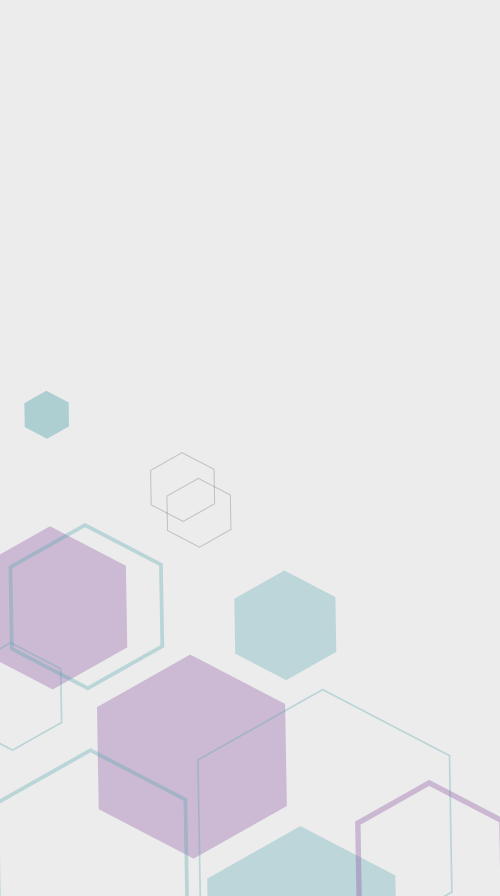
This background is drawn by a WebGL 2 fragment shader. Its source:

```glsl
#version 300 es
precision highp float;

uniform vec2 u_resolution;
out vec4 outColor;

// Lengths are percent of the canvas height, origin at the lower left
const vec3 PAPER = vec3(0.925);
const vec3 TEAL = vec3(0.31, 0.64, 0.675);
const vec3 PURPLE = vec3(0.51, 0.275, 0.61);
const vec3 GRAY = vec3(0.38);
const float TILT = 0.017;         // counter-clockwise, radians
const float HALF_WIDTH = 0.922;   // half width relative to the radius
const float LINE_OPACITY = 0.32;

// Filled hexagons: center, radius, opacity
const int FILL_COUNT = 5;
const vec4 FILLS[FILL_COUNT] = vec4[](
  vec4(5.21, 53.71, 2.68, 0.40),
  vec4(31.84, 30.21, 6.12, 0.30),
  vec4(33.72, -3.58, 11.39, 0.30),
  vec4(5.73, 32.16, 9.11, 0.30),
  vec4(21.42, 15.56, 11.39, 0.30));
const vec3 FILL_INKS[FILL_COUNT] = vec3[](TEAL, TEAL, TEAL, PURPLE, PURPLE);

// Outlined hexagons: center, radius, stroke width
const int LINE_COUNT = 7;
const vec4 LINES[LINE_COUNT] = vec4[](
  vec4(20.38, 45.64, 3.84, 0.11),
  vec4(22.20, 42.77, 3.84, 0.11),
  vec4(9.64, 32.29, 9.11, 0.42),
  vec4(1.30, 22.27, 5.99, 0.19),
  vec4(36.26, 7.81, 15.23, 0.19),
  vec4(10.29, 4.88, 11.39, 0.42),
  vec4(48.05, 3.91, 8.72, 0.60));
const vec3 LINE_INKS[LINE_COUNT] = vec3[](GRAY, GRAY, TEAL, TEAL, TEAL, TEAL, PURPLE);

// Signed distance to a pointy-top hexagon, with sharp corners kept outside
float hexagon(vec2 p, float radius) {
  float c = cos(TILT), s = sin(TILT);
  p = abs(mat2(c, -s, s, c) * p);
  vec2 slope = normalize(vec2(0.5, HALF_WIDTH));
  return max(p.x - HALF_WIDTH * radius, dot(p, slope) - slope.y * radius);
}

// Share of a pixel that lies inside the edge
float coverage(float dist, float pixel) {
  return clamp(0.5 - dist / pixel, 0.0, 1.0);
}

void main() {
  float pixel = 100.0 / u_resolution.y;
  vec2 p = gl_FragCoord.xy * pixel;
  vec3 color = PAPER;

  // Translucent solids
  for (int i = 0; i < FILL_COUNT; i++) {
    vec4 h = FILLS[i];
    float area = coverage(hexagon(p - h.xy, h.z), pixel);
    color = mix(color, FILL_INKS[i], area * h.w);
  }

  // Outlines: the outer hexagon minus the inner one
  for (int i = 0; i < LINE_COUNT; i++) {
    vec4 h = LINES[i];
    float dist = hexagon(p - h.xy, h.z);
    float halfStroke = 0.5 * h.w;
    float area = coverage(dist - halfStroke, pixel) - coverage(dist + halfStroke, pixel);
    color = mix(color, LINE_INKS[i], area * LINE_OPACITY);
  }

  outColor = vec4(color, 1.0);
}
```
